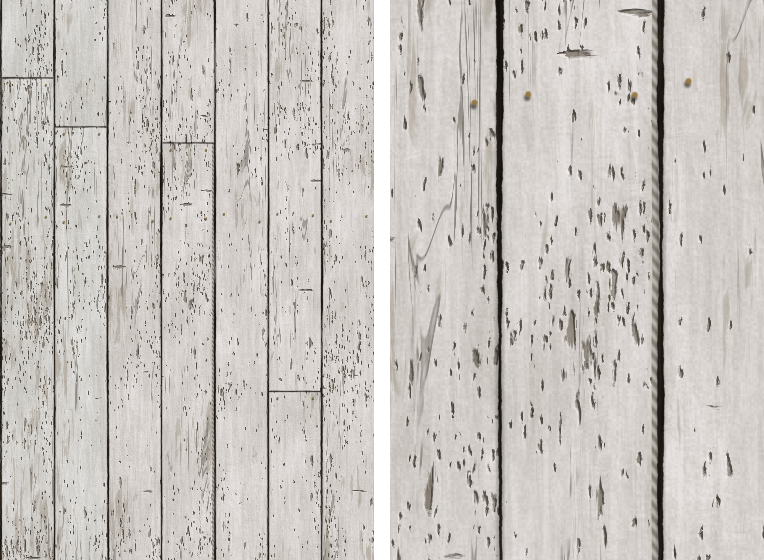
Left: the whole. Right: its middle third, enlarged.
Give the GLSL for this texture, as a Shadertoy shader.

```glsl
const float BOARDS = 7.0;
const vec3 PAINT_LIGHT = vec3(0.875, 0.857, 0.845);
const vec3 PAINT_DULL = vec3(0.73, 0.71, 0.68);
const vec3 WORN_WOOD = vec3(0.60, 0.57, 0.53);
const vec3 DEEP_WOOD = vec3(0.40, 0.36, 0.31);
const vec3 GAP_DARK = vec3(0.12, 0.10, 0.08);
const vec3 RUST = vec3(0.58, 0.46, 0.24);
const vec2 TO_LIGHT = vec2(0.0016, 0.0020);

float hash(vec2 p) {
    p = fract(p * vec2(0.1031, 0.1137));
    p += dot(p, p.yx + 33.33);
    return fract((p.x + p.y) * p.x * 17.0);
}

// Layered, warped sines: smooth noise around zero
float waves(vec2 p) {
    float sum = 0.0, amp = 0.5;
    for (int i = 0; i < 5; i++) {
        p = mat2(0.8, 0.6, -0.6, 0.8) * p + 1.7;
        p += 0.7 * sin(p.yx * 1.3 + float(i));
        sum += amp * sin(p.x) * sin(p.y);
        p *= 1.9;
        amp *= 0.6;
    }
    return sum;
}

// Cellular noise: distance to the nearest point and its random value
vec2 cells(vec2 p) {
    vec2 best = vec2(9.0, 0.0);
    for (int j = -1; j <= 1; j++)
    for (int i = -1; i <= 1; i++) {
        vec2 c = floor(p) + vec2(i, j);
        vec2 point = c + 0.2 + 0.6 * vec2(hash(c), hash(c + 41.3));
        float d = length(point - p);
        if (d < best.x) best = vec2(d, hash(c + 87.1));
    }
    return best;
}

// Ragged chips in a random share of stretched cells
float flakes(vec2 p, vec2 scale, float density) {
    vec2 q = p * scale;
    q += 0.4 * vec2(waves(q * 2.2), waves(q.yx * 2.2 + 4.0));
    vec2 c = cells(q + 200.0);
    float radius = 0.52 * sqrt(clamp(1.0 - c.y / max(density, 0.001), 0.0, 1.0));
    return 1.0 - smoothstep(radius - 0.25, radius + 0.001, c.x);
}

// Chips and long hairline cracks
float chipped(vec2 p, float wear) {
    float zone = waves(p * vec2(26.0, 7.0));
    float density = clamp(0.05 + 0.36 * zone + 0.3 * (wear - 0.5), 0.0, 0.45);
    float chips = max(flakes(p, vec2(125.0, 32.0), density),
                      flakes(p, vec2(230.0, 75.0), 0.03 + density * 1.2));
    float scuffs = flakes(p, vec2(26.0, 120.0), 0.005);
    float crack = 1.0 - smoothstep(0.01, 0.07, abs(waves(p * vec2(75.0, 3.0))));
    crack *= smoothstep(0.15, 0.5, waves(p * vec2(21.0, 5.0) + 9.0) + 0.2 * wear);
    return max(max(chips, scuffs), 0.5 * crack);
}

// Wobbly rings around sparse knots
float knots(vec2 p, float seed) {
    float row = floor(p.y / 0.24);
    vec2 id = vec2(row, seed);
    vec2 center = vec2(0.03 + 0.08 * hash(id), (row + 0.3 + 0.4 * hash(id + 5.0)) * 0.24);
    vec2 d = (p - center) * vec2(1.0, 0.75);
    float r = length(d) + 0.004 * waves(p * 70.0);
    return step(hash(id + 11.0), 0.45) * sin(r * 560.0) * exp(-r * r * 2200.0);
}

// Brushed streaks, lumps and knots as a height
float surface(vec2 p, vec2 local, float seed) {
    float lumps = waves(p * 110.0) * (0.7 + waves(p * vec2(20.0, 12.0)));
    return 0.5 * waves(p * vec2(170.0, 35.0)) + 0.6 * lumps + 0.5 * knots(local, seed);
}

// Coverage of a line of given half width
float band(float d, float halfWidth, float soft) {
    return 1.0 - smoothstep(halfWidth - soft, halfWidth + soft, abs(d));
}

void mainImage(out vec4 fragColor, in vec2 fragCoord) {
    vec2 p = fragCoord / iResolution.x;
    float soft = 0.5 / iResolution.x + 0.0003;
    float joints[7] = float[7](1.289, 1.158, -1.0, 1.115, -1.0, 0.451, -1.0);
    float wears[7] = float[7](0.82, 0.45, 0.5, 0.52, 0.25, 0.42, 0.62);

    // Board layout
    float seam = floor((p.x - 0.003) * BOARDS + 0.5);
    float side = p.x - 0.003 - seam / BOARDS + 0.0016 * waves(vec2(p.y * 3.0, seam * 5.0));
    float board = clamp(seam - step(side, 0.0), 0.0, BOARDS - 1.0);
    float joint = joints[int(board)];
    float wear = wears[int(board)];
    float seed = board * 3.7 + 1.9 * step(joint, p.y);
    vec2 local = vec2(p.x - 0.003 - board / BOARDS, p.y);
    vec2 q = p + vec2(seed * 1.3, seed * 2.1);

    // Painted surface with relief
    float grain = waves(q * vec2(210.0, 18.0));
    float relief = surface(q, local, seed) - surface(q + TO_LIGHT, local, seed);
    float tone = 0.74 + 0.34 * grain + 0.3 * waves(q * vec2(34.0, 9.0) + 3.0);
    tone += 0.55 * relief + 0.25 * (hash(floor(p * 400.0)) - 0.5);
    vec3 color = mix(PAINT_DULL, PAINT_LIGHT, clamp(tone, -0.3, 1.15));
    color += 0.015 * (hash(vec2(seed, 4.0)) - 0.5) + vec3(-0.01, 0.0, 0.0) * step(board, 1.5);

    // Worn patches, then chips with shaded and lit rims
    float patches = 0.7 * waves(q * vec2(20.0, 5.0) + 6.0) + 0.7 * grain + 0.6 * (wear - 0.5);
    vec3 wood = WORN_WOOD * (1.0 + 0.22 * grain + 0.15 * relief);
    color = mix(color, wood, 0.75 * smoothstep(0.3, 0.75, patches));
    float chip = chipped(q, wear);
    float chipToLight = chipped(q + TO_LIGHT, wear);
    color = mix(color, mix(WORN_WOOD, DEEP_WOOD, 0.45 - 0.6 * grain), 0.8 * chip);
    color *= 1.0 - 0.45 * chip * (1.0 - chipToLight);
    color += 0.05 * chipToLight * (1.0 - chip);

    // Nails beside the joint and along one row
    for (int i = 0; i < 4; i++) {
        float right = mod(float(i), 2.0);
        float height = i < 2 ? joint - 0.018 : 0.9 + 0.03 * hash(vec2(seed, right));
        vec2 d = local - vec2(mix(0.025, 0.12, right), height);
        color = mix(color, GAP_DARK, 0.6 * band(length(d + vec2(0.001, 0.003)), 0.0028, 0.002));
        color = mix(color, RUST, 0.9 * band(length(d), 0.0026, 0.001));
    }

    // Twisted cord beside one seam
    float cord = band(side + 0.005, 0.003, soft) * step(p.y, 1.115) * band(seam - 4.0, 0.5, 0.1);
    float twist = 0.5 + 0.5 * sin(p.y * 520.0 + side * 600.0);
    color = mix(color, mix(WORN_WOOD * 0.85, PAINT_DULL, twist), cord);

    // Shaded board edges, open seams and butt joints
    float opening = 0.0019 + 0.0016 * waves(vec2(p.y * 9.0, seam * 7.0));
    opening += 0.0022 * band(seam - 3.0, 0.5, 0.1) * band(p.y - 0.95, 0.1, 0.06);
    float ragged = side + 0.0007 * waves(p * vec2(40.0, 160.0));
    float cut = p.y - joint + 0.001 * waves(vec2(p.x * 60.0, seed));
    color *= 1.0 - 0.2 * max(band(side, 0.0038, 0.002), band(cut, 0.003, 0.002));
    float gap = max(band(ragged, max(opening, 0.0012), soft), 0.85 * band(cut, 0.0014, soft));
    color = mix(color, GAP_DARK * (1.0 + 0.6 * grain), gap);

    fragColor = vec4(clamp(color, 0.0, 1.0), 1.0);
}
```
